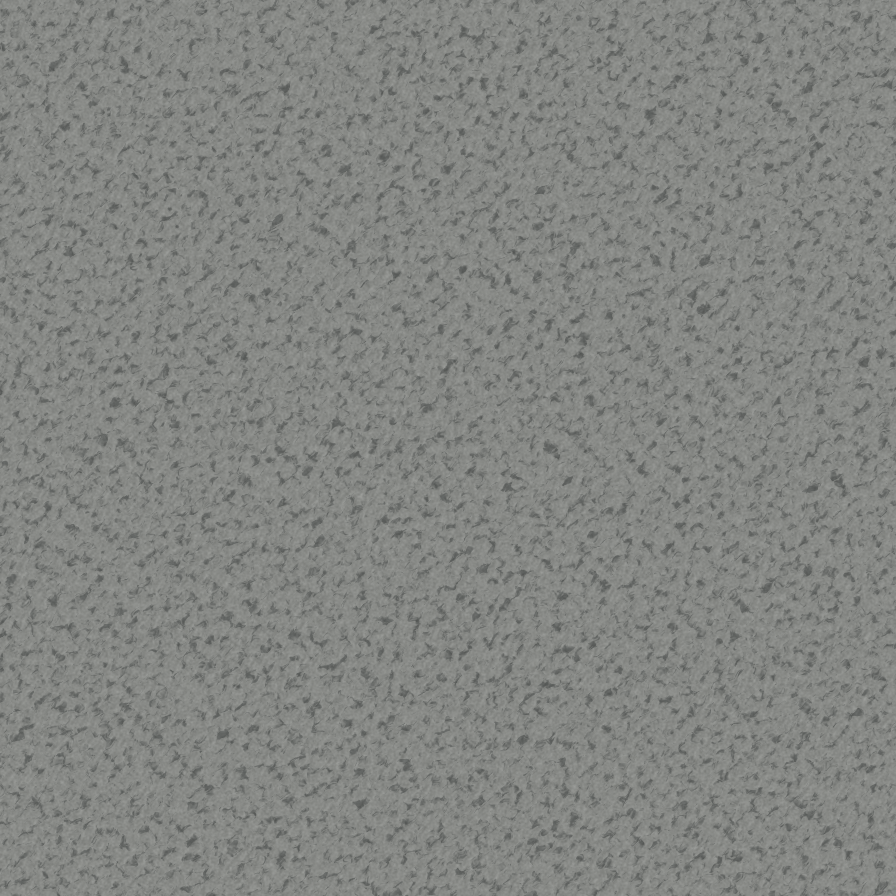
Reproduce this texture procedurally as a Shadertoy shader.

```glsl
// Weathered grey stone: a pale, finely grained ground with small crumbly pits.
// Leaning fractal gradient noise is thresholded softly into pits; a slope term
// gives slight relief, and grain at two sizes roughens the whole surface.

#define LIGHT_STONE vec3(0.539, 0.546, 0.533)
#define DARK_PIT    vec3(0.372, 0.382, 0.374)
#define PIT_SCALE   88.0    // pit cells across the canvas
#define PIT_START   0.48    // noise level where pits begin
#define PIT_FULL    0.80    // noise level of the darkest pits
#define LEAN        0.35    // sideways shear of the pits
#define WARP        0.22    // raggedness, in pit cells
#define ROUGHNESS   0.70    // weight of each finer octave
#define GRAIN       0.052   // strength of the fine grain
#define RELIEF      0.06    // strength of the slope shading

// Turn that keeps the noise lattices from lining up
const mat2 TURN = mat2(0.8, 0.6, -0.6, 0.8);

// Random slope at a lattice point, each part from -1 to 1
vec2 latticeSlope(ivec2 cell) {
    uvec2 q = uvec2(cell) * uvec2(1597334673u, 3812015801u);
    uint h = (q.x ^ q.y) * 1597334673u;
    h ^= h >> 15;
    h *= 2246822519u;
    h ^= h >> 13;
    h *= 3266489917u;
    h ^= h >> 16;
    return vec2(float(h & 65535u), float(h >> 16)) / 32767.5 - 1.0;
}

// Part of the noise that one cell corner gives
float cornerValue(ivec2 cell, ivec2 corner, vec2 f) {
    return dot(latticeSlope(cell + corner), f - vec2(corner));
}

// Gradient noise centred on 0.5
float noise(vec2 p) {
    ivec2 cell = ivec2(floor(p));
    vec2 f = fract(p);
    vec2 s = f * f * f * (f * (f * 6.0 - 15.0) + 10.0);
    float low = mix(cornerValue(cell, ivec2(0, 0), f),
                    cornerValue(cell, ivec2(1, 0), f), s.x);
    float high = mix(cornerValue(cell, ivec2(0, 1), f),
                     cornerValue(cell, ivec2(1, 1), f), s.x);
    return 0.5 + 1.25 * mix(low, high, s.y);
}

// Four octaves, centred on 0.5
float fractalNoise(vec2 p) {
    float sum = 0.0, total = 0.0, weight = 1.0;
    for (int i = 0; i < 4; i++) {
        sum += weight * noise(p);
        total += weight;
        p = p * 1.73 + vec2(17.3, 41.7);
        weight *= ROUGHNESS;
    }
    return sum / total;
}

// Crumbly height field that leans to the upper right
float pitField(vec2 uv) {
    vec2 p = uv * PIT_SCALE;
    p.x -= LEAN * p.y;
    vec2 bend = vec2(noise(p * 1.3 + 61.4), noise(p * 1.3 + 97.7)) - 0.5;
    return fractalNoise(TURN * p + 2.0 * WARP * bend);
}

void mainImage(out vec4 fragColor, in vec2 fragCoord) {
    vec2 uv = fragCoord / iResolution.y;

    // Pits, spread evenly
    float field = pitField(uv);
    float pit = smoothstep(PIT_START, PIT_FULL, field);

    // Fine grain: sharp specks and short leaning fibres
    vec2 fibre = vec2(uv.x - LEAN * uv.y, uv.y * 0.6) * 190.0;
    float grain = noise(TURN * uv * 330.0 + 11.3) + noise(fibre + 73.6) - 1.0;

    // Relief lit from the upper left
    float slope = field - pitField(uv + vec2(-0.002, 0.002));

    vec3 colour = mix(LIGHT_STONE, DARK_PIT, pit);
    colour += GRAIN * grain + RELIEF * slope;
    fragColor = vec4(colour, 1.0);
}
```
